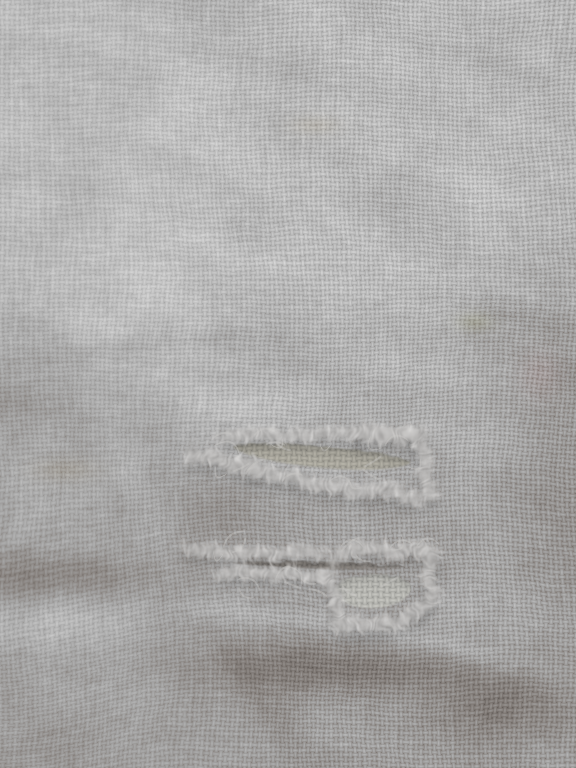
This texture is drawn by a WebGL 1 fragment shader. Its source:

```glsl
precision highp float;
// Worn pale linen with two frayed tears, soft folds and faint stains.
// A plain weave is shaded by noise and broad blobs; tears are lens shapes
// over a backing cloth, edged by meandering bands of streaky loose threads.
uniform vec2 u_resolution;

const float PI = 3.14159;

vec2 hash2(vec2 p) {
  p = vec2(dot(p, vec2(127.1, 311.7)), dot(p, vec2(269.5, 183.3)));
  return fract(sin(p) * 43758.5);
}

float cornerSlope(vec2 cell, vec2 f, vec2 corner) {
  return dot(hash2(cell + corner) * 2.0 - 1.0, f - corner);
}

float gnoise(vec2 p) {
  vec2 i = floor(p), f = fract(p);
  vec2 w = f * f * f * (f * (f * 6.0 - 15.0) + 10.0);
  vec2 e = vec2(1.0, 0.0);
  return mix(mix(cornerSlope(i, f, e.yy), cornerSlope(i, f, e.xy), w.x),
             mix(cornerSlope(i, f, e.yx), cornerSlope(i, f, e.xx), w.x), w.y);
}

// Soft spot; area holds centre and radii.
float blob(vec2 p, vec4 area) {
  vec2 d = (p - area.xy) / area.zw;
  return exp(-dot(d, d));
}

// Position along (0..1) and signed distance across a bowed line.
vec2 along(vec2 p, vec4 ends, float bow) {
  vec2 d = ends.zw - ends.xy;
  float len = length(d);
  vec2 u = d / len, r = p - ends.xy;
  float t = dot(r, u) / len;
  return vec2(t, dot(r, vec2(-u.y, u.x)) - bow * 4.0 * t * (1.0 - t));
}

float span(float t, float soft) {
  return smoothstep(-soft, soft, t) * (1.0 - smoothstep(1.0 - soft, 1.0 + soft, t));
}

float fold(vec2 p, vec4 ends, float bow, float width) {
  vec2 q = along(p, ends, bow);
  return exp(-q.y * q.y / (width * width)) * span(q.x, 0.25);
}

// Thread height of a plain weave: 0 in the gaps, 1 on the crowns.
float weave(vec2 p, float count) {
  vec2 u = p * count + 0.5 * vec2(gnoise(p * 30.0), gnoise(p * 30.0 + 40.0));
  vec2 s = sin(PI * u);
  float over = s.x * s.y;
  return max(abs(s.x) * (0.75 + 0.25 * over), abs(s.y) * (0.75 - 0.25 * over));
}

// Opening onto a backing cloth, shadowed beneath its upper edge.
vec3 addTear(vec3 col, vec3 backing, vec2 p, vec4 ends, float up, float down) {
  vec2 q = along(p, ends, 0.0);
  float env = sqrt(max(4.0 * q.x * (1.0 - q.x), 0.0));
  float top = up * env - q.y + 0.006 * gnoise(p * 70.0);
  float inside = smoothstep(0.0, 0.005, min(top, q.y + down * env)) * span(q.x, 0.02);
  float shade = 0.80 + 0.26 * weave(p, 140.0) - 0.22 * exp(-max(top, 0.0) / 0.007);
  return mix(col, backing * shade, inside);
}

// Ragged band of loose threads with a soft shadow below it.
vec3 addFringe(vec3 col, vec2 p, vec4 ends, float bow, float width) {
  vec2 low = along(p + vec2(0.0, width), ends, bow);
  col *= 1.0 - 0.10 * exp(-low.y * low.y / (width * width)) * span(low.x, 0.1);
  vec2 q = along(p, ends, bow);
  float s = q.x * length(ends.zw - ends.xy);
  q.y += width * 1.1 * gnoise(vec2(s * 28.0, ends.x * 90.0));
  float streak = gnoise(vec2(s * 170.0 + 2.5 * gnoise(p * 60.0), q.y * 60.0));
  float edge = width * (1.35 + 0.9 * gnoise(p * 55.0) + 1.3 * streak);
  float cover = (1.0 - smoothstep(0.15 * edge, edge + 0.002, abs(q.y))) * span(q.x, 0.1);
  vec3 thread = vec3(0.735, 0.73, 0.725) + 0.20 * streak + 0.10 * gnoise(p * 100.0);
  return mix(col, thread, 0.85 * cover);
}

// Thin curled hairs scattered over the four frayed rows.
vec3 addHairs(vec3 col, vec2 p) {
  for (int i = 0; i < 36; i++) {
    float n = float(i), row = mod(n, 4.0);
    vec2 r = hash2(vec2(n, 3.0)), k = hash2(vec2(n, 8.0));
    float y = 0.425 - 0.042 * row - step(1.5, row) * 0.06 + 0.02 * (r.y - 0.5);
    vec2 a = vec2(mix(0.25, 0.55, r.x), y);
    vec2 b = a + vec2(0.012 + 0.02 * k.x, 0.04 * (k.y - 0.5));
    vec2 q = along(p, vec4(a, b), 0.024 * (k.x - 0.5));
    float line = (1.0 - smoothstep(0.0005, 0.002, abs(q.y))) * span(q.x, 0.05);
    col = mix(col, vec3(0.79, 0.785, 0.775), 0.4 * line);
  }
  return col;
}

// Large light and shade across the cloth.
float clothTone(vec2 p) {
  float v = mix(0.64, 0.715, smoothstep(0.1, 0.8, p.y));
  v += 0.035 * gnoise(vec2(p.x * 5.0, p.y * 24.0 + p.x * 7.0)) * smoothstep(0.3, 0.6, p.y);
  v += 0.035 * gnoise(p * 6.0 + 9.0) + 0.025 * gnoise(p * 15.0);
  v += 0.06 * blob(p, vec4(0.07, 0.185, 0.14, 0.035)) + 0.03 * blob(p, vec4(0.2, 0.62, 0.16, 0.1));
  v += 0.04 * blob(p, vec4(0.32, 0.47, 0.12, 0.03)) + 0.04 * blob(p, vec4(0.62, 0.2, 0.1, 0.05));
  v -= 0.09 * blob(p, vec4(0.44, 0.13, 0.15, 0.032)) + 0.07 * blob(p, vec4(0.06, 0.25, 0.13, 0.03));
  v -= 0.06 * blob(p, vec4(0.66, 0.08, 0.12, 0.04)) + 0.04 * blob(p, vec4(0.75, 0.45, 0.1, 0.25));
  v -= 0.03 * blob(p, vec4(0.3, 0.335, 0.14, 0.035)) + 0.04 * blob(p, vec4(0.0, 0.47, 0.2, 0.07));
  v += 0.03 * fold(p, vec4(0.13, 0.48, 0.23, 0.26), 0.0, 0.03);
  v += 0.04 * fold(p, vec4(0.23, 0.21, 0.7, 0.13), 0.012, 0.014);
  v -= 0.03 * fold(p, vec4(0.28, 0.18, 0.40, 0.0), 0.0, 0.022);
  v -= 0.025 * fold(p, vec4(0.0, 0.525, 0.36, 0.56), 0.008, 0.016);
  return mix(0.667, v, 1.5);
}

void main() {
  vec2 p = gl_FragCoord.xy / u_resolution * vec2(0.75, 1.0);
  // Threads lean where the cloth is rucked
  vec2 cloth = p + 0.02 * vec2(gnoise(p * 4.0), gnoise(p * 4.0 + 7.0));
  cloth.y -= 0.22 * (p.x - 0.2) * blob(p, vec4(0.05, 0.15, 0.25, 0.2));
  float slub = gnoise(cloth * vec2(22.0, 160.0)) + gnoise(cloth * vec2(160.0, 22.0)) + gnoise(p * 120.0);
  float relief = mix(0.12, 0.19, smoothstep(0.1, 0.5, p.x));
  float v = clothTone(p) + relief * (weave(cloth, 163.0) - 0.74) + 0.04 * slub;
  vec3 col = vec3(v) + vec3(0.012, -0.012, -0.028) * (1.0 - smoothstep(0.48, 0.68, v));
  // Faint stains
  col -= vec3(0.02, 0.02, 0.06) * blob(p, vec4(0.618, 0.581, 0.022, 0.012));
  col -= vec3(0.0, 0.01, 0.03) * (blob(p, vec4(0.41, 0.837, 0.03, 0.012)) + blob(p, vec4(0.085, 0.388, 0.04, 0.015)));
  col -= vec3(-0.01, 0.015, 0.015) * blob(p, vec4(0.703, 0.512, 0.025, 0.03));
  // Openings
  col = addTear(col, vec3(0.68, 0.67, 0.63), p, vec4(0.302, 0.419, 0.536, 0.398), 0.013, 0.02);
  col = addTear(col, vec3(0.56, 0.54, 0.52), p, vec4(0.30, 0.268, 0.53, 0.262), 0.006, 0.008);
  col = addTear(col, vec3(0.73, 0.73, 0.71), p, vec4(0.434, 0.232, 0.536, 0.235), 0.022, 0.028);
  // Frayed rim of the upper opening
  col = addFringe(col, p, vec4(0.285, 0.430, 0.553, 0.433), 0.003, 0.010);
  col = addFringe(col, p, vec4(0.46, 0.438, 0.552, 0.430), 0.0, 0.015);
  col = addFringe(col, p, vec4(0.545, 0.425, 0.563, 0.350), 0.0, 0.011);
  col = addFringe(col, p, vec4(0.24, 0.408, 0.335, 0.389), 0.004, 0.012);
  col = addFringe(col, p, vec4(0.315, 0.390, 0.560, 0.352), -0.003, 0.012);
  // Frayed rim of the lower opening
  col = addFringe(col, p, vec4(0.24, 0.286, 0.425, 0.278), -0.003, 0.010);
  col = addFringe(col, p, vec4(0.43, 0.278, 0.565, 0.281), 0.006, 0.012);
  col = addFringe(col, p, vec4(0.28, 0.252, 0.435, 0.247), 0.003, 0.009);
  col = addFringe(col, p, vec4(0.427, 0.251, 0.443, 0.188), 0.0, 0.012);
  col = addFringe(col, p, vec4(0.43, 0.190, 0.56, 0.215), -0.014, 0.013);
  col = addFringe(col, p, vec4(0.555, 0.210, 0.565, 0.285), 0.0, 0.012);
  gl_FragColor = vec4(addHairs(col, p), 1.0);
}
```
